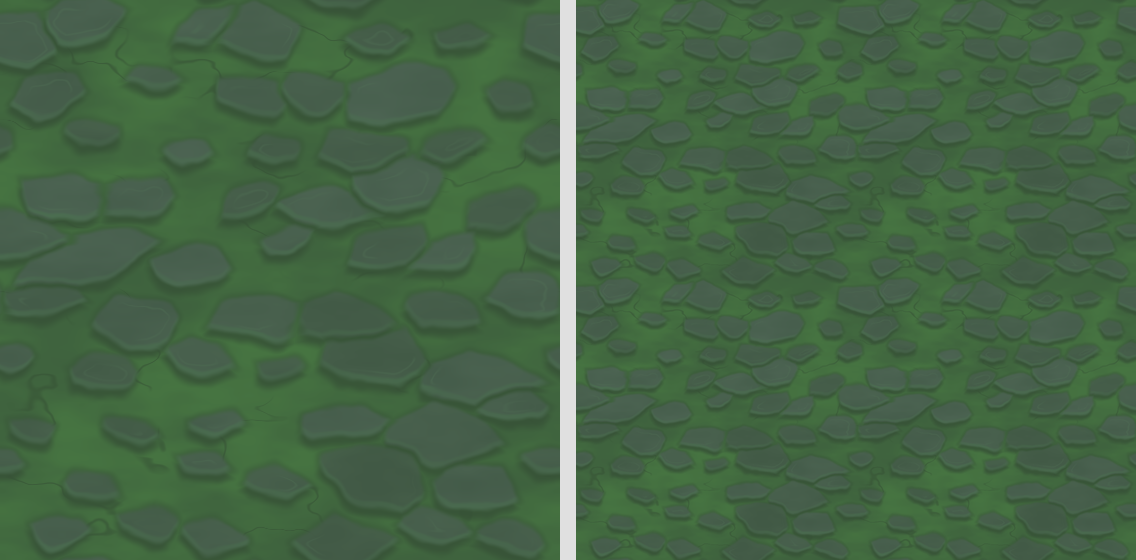
Left: one tile. Right: repeated 2 by 2.
Write a WebGL 2 fragment shader that draws this texture.

```glsl
#version 300 es
precision highp float;
// Flat, worn stones half sunk in mossy ground, painted softly. Each cell of a
// staggered wrapping grid holds one rounded polygon; the distance field, sampled
// also above and below, gives the lit lower lip and the shadow under each stone.
#define COLS 6
#define ROWS 10
#define SIDES 7
#define STONE_MIN 0.050
#define STONE_MAX 0.122
#define GAP 0.004
#define ROUNDING 0.008
#define LIP 0.011
#define SHADOW 0.014
#define EDGE 0.0028
#define CRACKS 0.6

uniform vec2 u_resolution;
out vec4 fragColor;

const float TAU = 6.2831853;

// Four random values from an integer key
vec4 hash4(ivec3 key) {
  uvec4 v = uvec4(uvec3(key + 64), 7u) * 1664525u + 1013904223u;
  v += v.yzwx * v.wxyz;
  v ^= v >> 16u;
  v += v.yzwx * v.wxyz;
  v ^= v >> 15u;
  return vec4(v & 65535u) / 65535.0;
}

ivec2 wrap(ivec2 c, ivec2 period) {
  return ((c % period) + period) % period;
}

// Value noise with a whole number of cells across the canvas
float noise(vec2 p, ivec2 period, int seed) {
  vec2 x = p * vec2(period);
  ivec2 c = ivec2(floor(x));
  vec2 f = fract(x);
  f = f * f * f * (f * (f * 6.0 - 15.0) + 10.0);
  float a = hash4(ivec3(wrap(c, period), seed)).x;
  float b = hash4(ivec3(wrap(c + ivec2(1, 0), period), seed)).x;
  float d = hash4(ivec3(wrap(c + ivec2(0, 1), period), seed)).x;
  float e = hash4(ivec3(wrap(c + ivec2(1, 1), period), seed)).x;
  return mix(mix(a, b, f.x), mix(d, e, f.x), f.y);
}

float fbm(vec2 p, ivec2 period, int seed) {
  return 0.55 * noise(p, period, seed) + 0.29 * noise(p, period * 2, seed + 1)
       + 0.16 * noise(p, period * 4, seed + 2);
}

float smoothMax(float a, float b, float k) {
  float h = max(k - abs(a - b), 0.0) / k;
  return max(a, b) + h * h * k * 0.25;
}

// Signed distance to the stone of one cell
float stone(vec2 p, ivec2 id) {
  vec4 shape = hash4(ivec3(id, 1));
  float tilt = (shape.z - 0.5) * 0.6;
  float width = mix(STONE_MIN, STONE_MAX, shape.x * shape.x);
  vec2 size = width * vec2(1.0, mix(0.38, 0.62, shape.y));
  p = mat2(cos(tilt), -sin(tilt), sin(tilt), cos(tilt)) * p / size;
  float d = -1.0;
  for (int i = 0; i < SIDES; i++) {
    vec4 r = hash4(ivec3(id, 10 + i));
    float angle = TAU * (float(i) + 0.75 * r.x) / float(SIDES);
    vec2 dir = vec2(cos(angle), sin(angle));
    float side = (dot(p, dir) - mix(0.72, 1.0, r.y)) / length(dir / size);
    d = smoothMax(d, side, ROUNDING);
  }
  return d;
}

// Distance to the nearest stone, parted from its neighbour, and its random tone
vec2 stones(vec2 p) {
  float first = 1.0, second = 1.0, tone = 0.0;
  for (int j = -1; j <= 1; j++) {
    int row = int(floor(p.y * float(ROWS))) + j;
    float stagger = 0.5 * float(row & 1);
    int col = int(floor(p.x * float(COLS) + stagger));
    for (int i = -1; i <= 1; i++) {
      ivec2 cell = ivec2(col + i, row);
      ivec2 id = wrap(cell, ivec2(COLS, ROWS));
      vec4 r = hash4(ivec3(id, 0));
      vec2 center = vec2(cell) + 0.5 + (r.xy - 0.5) * vec2(0.5, 0.6);
      center.x -= stagger;
      float d = stone(p - center / vec2(COLS, ROWS), id);
      if (d < first) { second = first; first = d; tone = r.z; }
      else second = min(second, d);
    }
  }
  return vec2(max(first, 0.5 * (first - second) + GAP), tone);
}

void main() {
  vec2 uv = gl_FragCoord.xy / u_resolution;
  vec2 wobble = vec2(fbm(uv, ivec2(14, 18), 20), fbm(uv, ivec2(14, 18), 30)) - 0.5;
  vec2 p = uv + wobble * 0.016;
  vec2 here = stones(p);
  float d = here.x;
  float above = stones(p + vec2(0.003, SHADOW)).x;
  float below = stones(p - vec2(0.002, LIP)).x;
  float broad = fbm(uv, ivec2(4, 6), 40);
  float brush = fbm(uv, ivec2(9, 22), 50);
  float patches = noise(uv, ivec2(11, 15), 60);

  // Mossy ground with brushed patches and broken cracks
  float light = smoothstep(0.25, 0.75, 0.6 * broad + 0.4 * brush);
  vec3 color = mix(vec3(0.245, 0.385, 0.242), vec3(0.275, 0.455, 0.255), light);
  float vein = abs(fbm(uv + wobble * 0.03, ivec2(6, 11), 70) - 0.5);
  float crack = smoothstep(0.022, 0.0, vein) * smoothstep(0.45, 0.75, patches);
  color = mix(color, vec3(0.215, 0.325, 0.21), CRACKS * crack);

  // Shadow below the stones and a faint dark rim around them
  float shadow = smoothstep(0.010, -0.008, above) * 0.8;
  float rim = smoothstep(0.014, 0.0, d) * 0.4;
  color = mix(color, vec3(0.212, 0.315, 0.212), max(shadow, rim));

  // Flat top, lit lower lip and worn strokes inside the edge
  vec3 top = mix(vec3(0.272, 0.362, 0.29), vec3(0.288, 0.38, 0.312), here.y);
  top += (brush - 0.5) * 0.035;
  float lip = smoothstep(-0.003, 0.004, below) * mix(0.35, 1.0, patches);
  top = mix(top, vec3(0.295, 0.44, 0.315), lip * 0.8);
  float stroke = smoothstep(0.003, 0.0, abs(d + 0.017 + wobble.y * 0.02));
  top = mix(top, vec3(0.31, 0.425, 0.33), 0.5 * stroke * smoothstep(0.55, 0.8, patches));
  float soft = EDGE * mix(1.0, 2.2, broad) + 0.5 / u_resolution.y;
  float body = smoothstep(soft, -soft, d) * mix(0.82, 1.0, here.y);
  fragColor = vec4(mix(color, top, body), 1.0);
}
```
